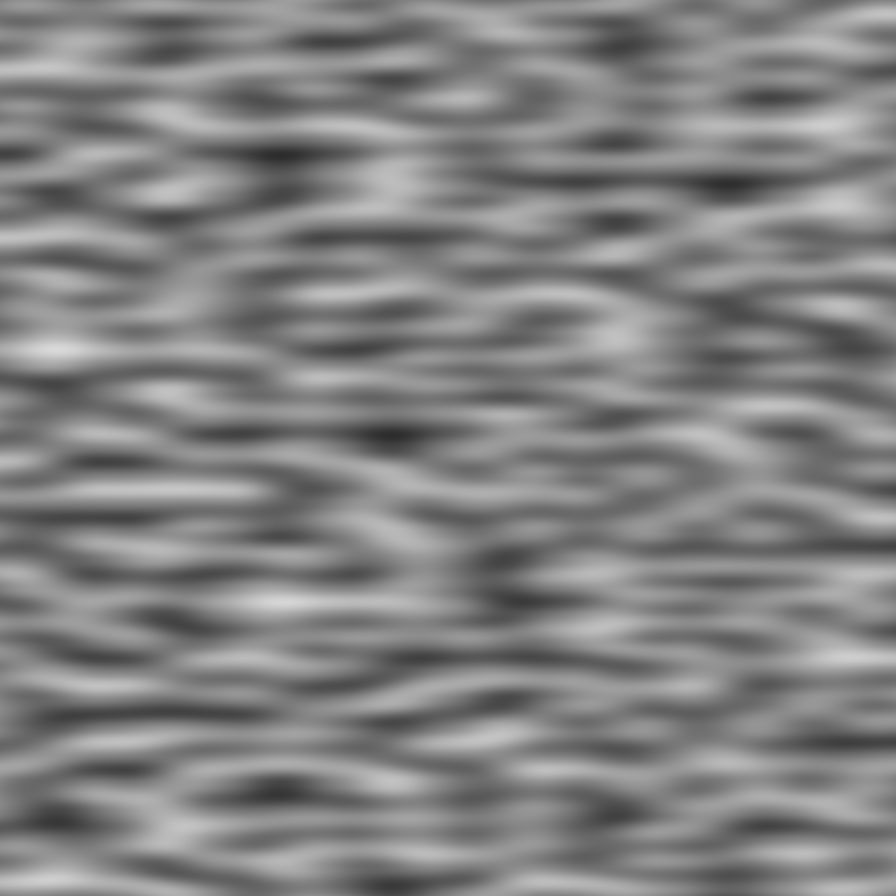
This texture is drawn by a three.js fragment shader. Its source:

```glsl
// Soft grey horizontal streaks made of stretched gradient noise.
varying vec2 vUv;

const float TAU = 6.2831853;
const vec2 STREAK_CELLS = vec2(8.0, 32.0);
const float MID_GREY = 0.506;
const float CONTRAST = 0.5;

float hash(vec2 cell) {
  vec3 p = fract(vec3(cell.xyx) * 0.1031);
  p += dot(p, p.yzx + 33.33);
  return fract((p.x + p.y) * p.z);
}

// Unit vector with a random direction for each lattice point
vec2 latticeGradient(vec2 cell) {
  float angle = TAU * hash(cell + 17.0);
  return vec2(cos(angle), sin(angle));
}

// Slope contribution of one corner of the cell
float cornerRamp(vec2 cell, vec2 local, vec2 corner) {
  return dot(latticeGradient(cell + corner), local - corner);
}

// Gradient noise with quintic blending, centred on zero
float gradientNoise(vec2 p) {
  vec2 cell = floor(p);
  vec2 local = fract(p);
  vec2 blend = local * local * local * (local * (local * 6.0 - 15.0) + 10.0);
  float lower = mix(cornerRamp(cell, local, vec2(0.0, 0.0)),
                    cornerRamp(cell, local, vec2(1.0, 0.0)), blend.x);
  float upper = mix(cornerRamp(cell, local, vec2(0.0, 1.0)),
                    cornerRamp(cell, local, vec2(1.0, 1.0)), blend.x);
  return mix(lower, upper, blend.y);
}

void main() {
  float streaks = gradientNoise(vUv * STREAK_CELLS);
  float grey = MID_GREY + CONTRAST * streaks;
  gl_FragColor = vec4(vec3(grey), 1.0);
}
```
